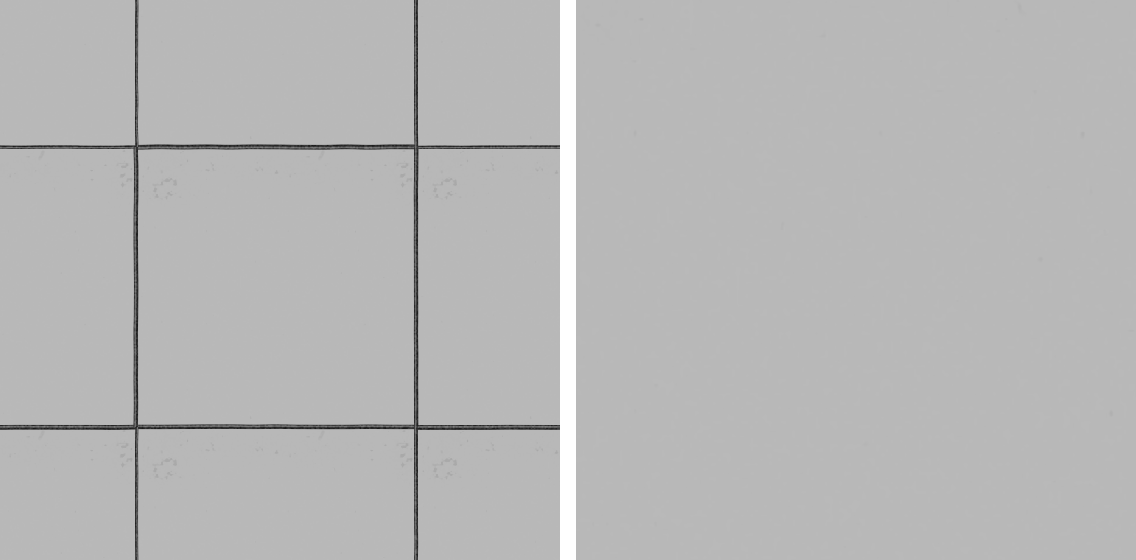
Left: the whole. Right: its middle third, enlarged.
Write a Shadertoy shader that draws this texture.

```glsl
// Two by two large grey tiles parted by thin dark joints of uneven width.
// Each joint segment has its own width, shift and shading; every tile carries
// the same faint flecks below its top edge. All noise wraps with the canvas.

const float TILES = 2.0;                      // repeats across and down
const vec2 ORIGIN = vec2(0.2435, 0.2375);     // a joint crossing, canvas units
const vec3 TILE_COLOR = vec3(0.722);
const vec3 SMUDGE_COLOR = vec3(0.57);
const vec3 JOINT_DARK = vec3(0.17);
const vec3 JOINT_GREY = vec3(0.43);

// Widths in tile units, indexed by 2 * joint + segment
const vec4 VERTICAL_WIDTHS = vec4(0.0160, 0.0110, 0.0155, 0.0135);
const vec4 HORIZONTAL_WIDTHS = vec4(0.0160, 0.0170, 0.0170, 0.0115);
const float JOINT_SHIFT = 0.003;
const float JOINT_WOBBLE = 0.0015;
const float JOINT_GRAIN = 0.16;
const float EDGE_SOFTNESS = 0.004;
const float SMUDGE_STRENGTH = 0.38;
const float SURFACE_GRAIN = 0.005;

float hash(vec2 p) {
    vec3 h = fract(p.xyx * vec3(0.1031, 0.1030, 0.0973));
    h += dot(h, h.yzx + 33.33);
    return fract((h.x + h.y) * h.z);
}

// Value noise that repeats after a whole number of cells
float noise(vec2 p, vec2 period) {
    vec2 i = floor(p), f = fract(p);
    f = f * f * (3.0 - 2.0 * f);
    vec2 a = mod(i, period), b = mod(i + 1.0, period);
    return mix(mix(hash(a), hash(vec2(b.x, a.y)), f.x),
               mix(hash(vec2(a.x, b.y)), hash(b), f.x), f.y);
}

float blob(vec2 p, vec2 center, vec2 radius) {
    vec2 d = (p - center) / radius;
    return exp(-dot(d, d));
}

float segmentDistance(vec2 p, vec2 a, vec2 b) {
    vec2 ab = b - a;
    float t = clamp(dot(p - a, ab) / dot(ab, ab), 0.0, 1.0);
    return length(p - a - ab * t);
}

// Flecks and one short scratch; p.y is the depth below the tile's top edge
float smudges(vec2 p) {
    float density = blob(p, vec2(0.11, 0.15), vec2(0.10, 0.05))
                  + blob(p, vec2(0.97, 0.09), vec2(0.07, 0.10))
                  + 0.7 * blob(p, vec2(0.12, 0.05), vec2(0.13, 0.04))
                  + 0.6 * blob(p, vec2(0.58, 0.08), vec2(0.30, 0.055));
    vec2 coarse = vec2(44.0, 60.0), fine = vec2(120.0, 140.0);
    float fleck = 0.6 * noise(p * coarse, coarse) + 0.4 * noise(p * fine, fine);
    float limit = 0.87 - 0.32 * min(density, 1.0);
    float marks = smoothstep(0.0, 0.2, fleck - limit);
    marks += 0.12 * density * fleck;
    float scratch = segmentDistance(p, vec2(0.655, 0.042), vec2(0.667, 0.018));
    return marks + smoothstep(0.009, 0.002, scratch) * fleck;
}

// Returns coverage in x and dark-to-grey shade in y.
// across: signed distance to the joint, along: position down its length
vec2 joint(float across, float along, float width, vec2 id, float pixel) {
    float shift = (hash(id + 17.0) - 0.5) * JOINT_SHIFT;
    float wobble = (noise(vec2(along * 12.0, id.x), vec2(12.0 * TILES, 64.0)) - 0.5) * JOINT_WOBBLE;
    float d = across - shift - wobble;
    float soft = max(EDGE_SOFTNESS, pixel);
    float cover = 1.0 - smoothstep(-0.5 * soft, 0.5 * soft, abs(d) - 0.5 * width);
    // A grey strip lies off centre between the two dark edges
    float lean = hash(id + 5.0) < 0.5 ? -0.25 : 0.25;
    float strip = 1.0 - smoothstep(0.1, 0.65, abs(2.0 * d / width - lean));
    return vec2(cover, strip);
}

void mainImage(out vec4 fragColor, in vec2 fragCoord) {
    vec2 uv = fragCoord / iResolution.xy;
    float pixel = TILES / min(iResolution.x, iResolution.y);
    vec2 q = (uv - ORIGIN) * TILES;
    vec2 local = fract(q);
    vec2 cell = mod(floor(q), TILES);
    vec2 nearest = floor(q + 0.5);
    vec2 offset = q - nearest;
    nearest = mod(nearest, TILES);

    // Tile face with fine grain and wear
    float grain = noise(q * 180.0, vec2(180.0 * TILES)) - 0.5;
    vec3 color = TILE_COLOR + SURFACE_GRAIN * grain;
    float wear = smudges(vec2(local.x, 1.0 - local.y));
    color = mix(color, SMUDGE_COLOR, clamp(wear, 0.0, 1.0) * SMUDGE_STRENGTH);

    // Joints, each segment with its own width
    int v = int(2.0 * nearest.x + cell.y);
    int h = int(2.0 * nearest.y + cell.x);
    vec2 vertical = joint(offset.x, q.y, VERTICAL_WIDTHS[v], vec2(float(v), 3.0), pixel);
    vec2 horizontal = joint(offset.y, q.x, HORIZONTAL_WIDTHS[h], vec2(float(h) + 8.0, 7.0), pixel);
    vec3 seam = vec3(JOINT_GRAIN * grain);
    color = mix(color, mix(JOINT_DARK, JOINT_GREY, horizontal.y) + seam, horizontal.x);
    color = mix(color, mix(JOINT_DARK, JOINT_GREY, vertical.y) + seam, vertical.x);

    fragColor = vec4(color, 1.0);
}
```
